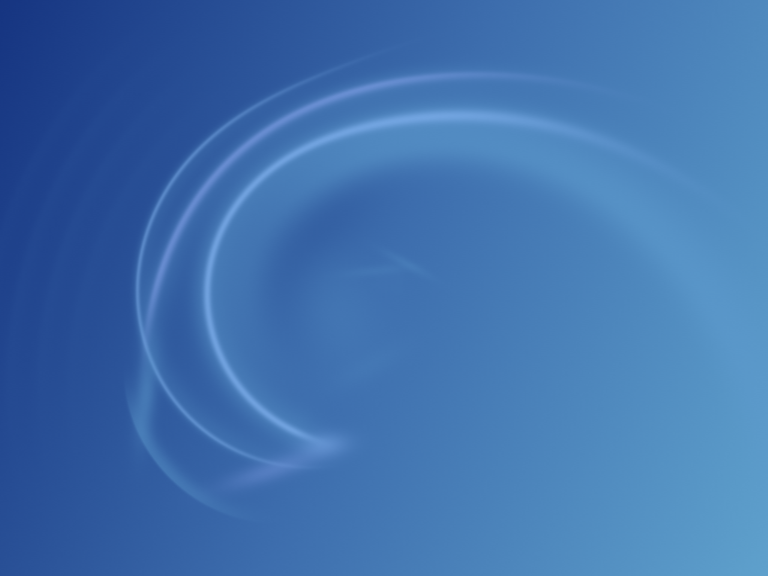
Reproduce this background procedurally as a WebGL 2 fragment shader.

```glsl
#version 300 es
precision highp float;

uniform vec2 u_resolution;
out vec4 fragColor;

const float TAU = 6.2831853;
const vec2 HUB = vec2(3.70, 2.91);
const vec3 NAVY = vec3(0.085, 0.205, 0.505);
const vec3 AZURE = vec3(0.24, 0.43, 0.68);
const vec3 SKY = vec3(0.37, 0.63, 0.80);
const vec3 BAND = vec3(0.36, 0.60, 0.80);
const vec3 ICE = vec3(0.49, 0.68, 0.92);
const vec3 LILAC = vec3(0.50, 0.62, 0.90);

float hash(vec2 p) {
    return fract(sin(dot(p, vec2(127.1, 311.7))) * 43758.5453);
}

vec3 backdrop(vec2 uv) {
    float t = uv.x * 0.8 + (1.0 - uv.y) * 0.25;
    vec3 dark = mix(NAVY, AZURE, clamp(t / 0.525, 0.0, 1.0));
    return mix(dark, SKY, clamp(t / 0.525 - 1.0, 0.0, 1.0));
}

// Signed distance to a spiral whose radius is a quartic of the angle
float spiral(vec2 polar, float base, vec4 k) {
    float t = polar.y;
    float radius = base + t * (k.x + t * (k.y + t * (k.z + t * k.w)));
    float slope = k.x + t * (2.0 * k.y + t * (3.0 * k.z + t * 4.0 * k.w));
    float steepness = slope / max(polar.x, 0.3);
    return (polar.x - radius) / sqrt(1.0 + steepness * steepness);
}

// Bell profile with separate inner and outer widths
float glow(float d, float inner, float outer) {
    float x = d / (d < 0.0 ? inner : outer);
    return exp(-x * x);
}

float span(float t, vec4 ends) {
    return smoothstep(ends.x, ends.y, t) * (1.0 - smoothstep(ends.z, ends.w, t));
}

// Soft rotated ellipse
float patchGlow(vec2 p, vec2 centre, vec2 size, float angle) {
    float c = cos(angle), s = sin(angle);
    vec2 q = mat2(c, -s, s, c) * (p - centre) / size;
    return exp(-dot(q, q));
}

void main() {
    vec2 uv = gl_FragCoord.xy / u_resolution;
    vec2 p = gl_FragCoord.xy / u_resolution.y * 5.76;
    vec2 q = p - HUB;
    float angle = mod(atan(q.y, q.x) + 0.8, TAU) - 0.8;
    vec2 polar = vec2(length(q), angle - 2.2);
    float t = polar.y;
    vec3 color = backdrop(uv);

    // Shaded hollow and pale core
    color = mix(color, NAVY, 0.20 * patchGlow(p, vec2(3.0, 3.45), vec2(0.85, 0.42), 0.85));
    color = mix(color, BAND, 0.24 * patchGlow(p, vec2(3.35, 2.65), vec2(0.45, 0.65), 0.2));

    // Broad inner band
    float band = spiral(polar, 1.19, vec4(-0.014, 0.215, -0.096, 0.0));
    float bandWidth = mix(0.23, 0.32, smoothstep(-0.8, 0.8, t));
    float bandLight = mix(0.64, 0.42, smoothstep(-0.8, 0.7, t));
    color = mix(color, BAND, bandLight * glow(band, bandWidth, 0.40)
        * span(t, vec4(-3.0, -2.3, 0.7, 2.4)));

    // Faint trails on the left
    for (int i = 0; i < 4; i++) {
        float n = float(i);
        float trail = spiral(polar, 2.45 + 0.32 * n, vec4(0.10, 0.30, 0.05, 0.0));
        float strength = 0.05 + 0.04 * hash(vec2(n, 4.0));
        color = mix(color, AZURE, strength * glow(trail, 0.10, 0.05)
            * span(t, vec4(-0.1, 0.6, 0.9, 1.6)));
    }

    // Outer thread and its lower tail
    float thread = spiral(polar, 2.13, vec4(0.13, 0.36, -0.36, 0.068));
    float threadSpan = span(t, vec4(-0.95, 0.5, 1.6, 2.4));
    color = mix(color, BAND, 0.25 * glow(thread, 0.16, 0.05) * threadSpan);
    color = mix(color, ICE, 0.48 * glow(thread, 0.025, 0.02) * threadSpan);
    float tail = spiral(polar, -0.20, vec4(3.53, -1.05, 0.0, 0.0));
    float tailSpan = span(t, vec4(1.25, 1.55, 1.65, 2.17));
    color = mix(color, BAND, 0.45 * glow(tail, 0.11, 0.02) * tailSpan);

    // Middle ribbon
    float ribbon = spiral(polar, 1.86, vec4(0.03, 0.28, -0.07, 0.07));
    float ribbonSpan = span(t, vec4(-1.75, -0.5, 0.85, 1.4));
    color = mix(color, BAND, 0.32 * glow(ribbon, 0.20, 0.10) * ribbonSpan);
    color = mix(color, LILAC, 0.62 * glow(ribbon, 0.05, 0.035) * ribbonSpan);

    // Bright inner ribbon
    float crest = spiral(polar, 1.515, vec4(0.052, 0.175, -0.14, 0.028));
    float crestSpan = span(t, vec4(-2.15, -0.9, 2.0, 2.3));
    float crestWidth = mix(0.07, 0.04, smoothstep(-1.6, 0.2, t));
    color = mix(color, BAND, 0.38 * glow(crest, 0.20, 0.14) * crestSpan);
    color = mix(color, ICE, 0.75 * glow(crest, crestWidth, crestWidth) * crestSpan);

    // Flares at the folded ends
    color = mix(color, ICE, 0.48 * patchGlow(p, vec2(3.24, 1.31), vec2(0.24, 0.12), 0.1));
    color = mix(color, LILAC, 0.38 * patchGlow(p, vec2(2.72, 1.06), vec2(0.48, 0.10), 0.32));
    color = mix(color, BAND, 0.50 * patchGlow(p, vec2(1.46, 1.82), vec2(0.10, 0.46), -0.1));

    // Wisps near the hub
    color = mix(color, BAND, 0.24 * patchGlow(p, vec2(4.07, 3.12), vec2(0.26, 0.045), -0.5));
    color = mix(color, BAND, 0.18 * patchGlow(p, vec2(3.75, 3.05), vec2(0.32, 0.05), 0.1));
    color = mix(color, BAND, 0.12 * patchGlow(p, vec2(3.70, 2.10), vec2(0.40, 0.12), 0.5));

    // Fine grain against banding
    color += (hash(floor(uv * 512.0)) - 0.5) * 0.004;
    fragColor = vec4(color, 1.0);
}
```
